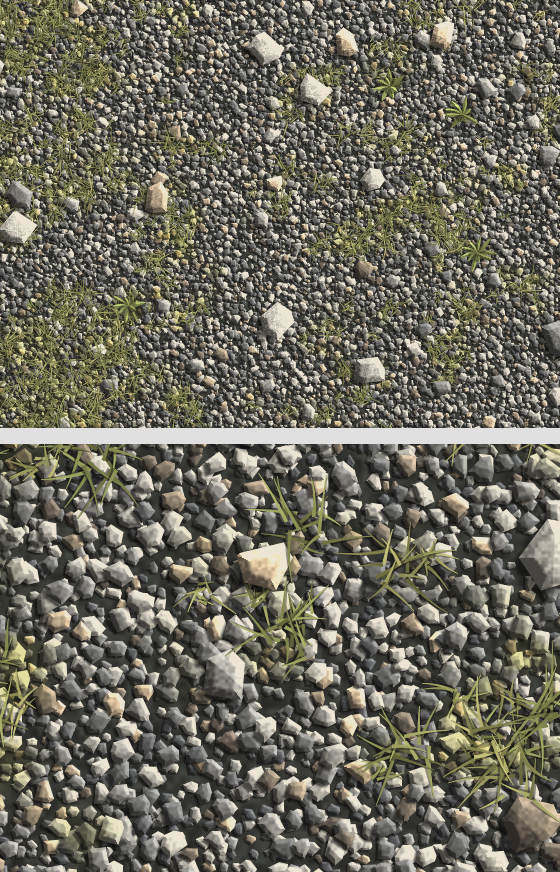
Top, the full canvas; bottom, a detail of the centre.
This texture is drawn by a WebGL 2 fragment shader. Its source:

```glsl
#version 300 es
precision highp float;
// Sunlit angular gravel with scattered rocks, grass tufts and leafy rosettes.
// Stones are jittered convex polygons with lit facets and cast shadows;
// plants are fans of curved, tapering blades gathered by a noise field.

#define SUN vec2(0.76, 0.65)
#define PEBBLE_COUNT 50.0
#define GRIT_COUNT 88.0
#define ROCK_COUNT 6.0
#define SHADOW 0.66
#define GRASS_COUNT 17.0
#define SOIL vec3(0.155, 0.16, 0.145)
#define DARK_STONE vec3(0.29, 0.295, 0.30)
#define PALE_STONE vec3(0.86, 0.835, 0.77)
#define OLIVE vec3(0.33, 0.335, 0.17)
#define STRAW vec3(0.77, 0.75, 0.46)
#define LEAF vec3(0.54, 0.61, 0.32)

uniform vec2 u_resolution;
out vec4 fragColor;

const float TAU = 6.28319;

float hash(vec2 p) {
  vec3 q = fract(p.xyx * 0.1031);
  q += dot(q, q.yzx + 33.33);
  return fract((q.x + q.y) * q.z);
}

vec2 hash2(vec2 p) { return vec2(hash(p + 11.7), hash(p + 47.3)); }

float noise(vec2 p) {
  vec2 i = floor(p), f = fract(p);
  f = f * f * (3.0 - 2.0 * f);
  return mix(mix(hash(i), hash(i + vec2(1, 0)), f.x),
             mix(hash(i + vec2(0, 1)), hash(i + vec2(1, 1)), f.x), f.y);
}

// Plant cover: patchy, thicker to the left and the lower left corner.
float cover(vec2 p) {
  float n = 0.5 * noise(p * 5.0 + 3.1) + 0.5 * noise(p * 13.0 + 8.4);
  n += 0.15 * (0.6 - p.x) + 0.25 * smoothstep(0.4, 0.0, length(p - vec2(0.0, 0.15)));
  return smoothstep(0.44, 0.74, n);
}

// Convex stone outline: x is the signed distance, yz the nearest side's direction.
vec3 outline(vec2 q, float r, vec2 id) {
  vec3 best = vec3(-1e3, 0.0, 0.0);
  float spin = TAU * hash(id + 5.1);
  for (float k = 0.0; k < 6.0; k++) {
    float a = TAU * (k + 0.7 * hash(id + k * 3.7)) / 6.0;
    vec2 dir = vec2(cos(a + spin), sin(a + spin));
    float reach = r * length(vec2(cos(a), 0.72 * sin(a))) * mix(0.75, 1.05, hash(id - k * 2.3));
    float d = dot(q, dir) - reach;
    if (d > best.x) best = vec3(d, dir);
  }
  return best;
}

void scatterStones(inout vec3 col, vec2 p, float count, float density, float size, float tone, float salt) {
  vec2 g = p * count, cell = floor(g);
  float px = count / u_resolution.y;
  float grain = 0.7 * noise(p * 390.0 + salt) + 0.3 * noise(p * 170.0 + salt) - 0.5;
  for (float j = -1.0; j <= 1.0; j++)
  for (float i = -1.0; i <= 1.0; i++) {
    vec2 id = cell + vec2(i, j) + salt;
    if (hash(id) > density) continue;
    vec2 q = g - (id - salt) - 0.5 - 0.75 * (hash2(id) - 0.5);
    float r = size * mix(0.6, 1.0, hash(id + 2.9));
    if (dot(q, q) > 4.0 * r * r) continue;

    // Cast shadow, then the stone itself
    float s = outline(q + SUN * r * 0.3, r, id).x;
    col *= 1.0 - SHADOW * smoothstep(0.12, -0.2, s / r);
    vec3 o = outline(q, r, id);
    float pick = hash(id + 19.3);
    vec3 rock = mix(DARK_STONE, PALE_STONE, clamp(pow(pick, 1.6) * 0.85 + tone, 0.0, 1.0));
    rock = mix(rock, rock * vec3(1.08, 0.95, 0.80), 0.8 * step(0.84, hash(id + 31.0)));

    // Bevelled sides, one ridge across the top, rough grain
    float bevel = smoothstep(-0.40, -0.22, o.x / r);
    float turn = TAU * hash(id + 8.8);
    vec2 ridgeDir = vec2(cos(turn), sin(turn));
    float ridge = smoothstep(-px, px, dot(q, ridgeDir) - 0.12 * r) - 0.4;
    float light = 0.97 + 0.55 * bevel * dot(o.yz, SUN) + 0.22 * dot(q / r, SUN);
    light += 0.32 * ridge * dot(ridgeDir, SUN) + 0.5 * grain;
    col = mix(col, min(rock * max(light, 0.3), PALE_STONE * 1.06), smoothstep(0.6 * px, -0.6 * px, o.x));
  }
}

// Fans of blades; leafy = 0 gives tapering grass, 1 gives broad leaves.
void scatterTufts(inout vec3 col, vec2 p, float count, float density, float len, float width,
                  float blades, float leafy, float salt) {
  vec2 g = p * count, cell = floor(g);
  float px = count / u_resolution.y;
  for (float j = -1.0; j <= 1.0; j++)
  for (float i = -1.0; i <= 1.0; i++) {
    vec2 id = cell + vec2(i, j) + salt;
    vec2 root = id - salt + 0.5 + 0.7 * (hash2(id) - 0.5);
    if (hash(id + 6.2) > density * mix(cover(root / count), 1.0, leafy)) continue;
    float dry = hash(id + 14.0);
    for (float k = 0.0; k < blades; k++) {
      vec2 seed = id + k * 7.13;
      float a = TAU * mix(hash(seed), (k + 0.4 * hash(seed)) / blades, leafy);
      vec2 dir = vec2(cos(a), sin(a));
      vec2 q = g - root - (1.0 - leafy) * 0.5 * (hash2(seed) - 0.5);
      float l = len * mix(0.4, 1.0, hash(seed + 3.3));
      float t = dot(q, dir) / l;
      if (t < 0.0 || t > 1.0) continue;
      float side = dot(q, vec2(-dir.y, dir.x)) + l * t * t * 0.5 * (hash(seed + 9.9) - 0.5);
      float w = width * mix(1.0 - 0.8 * t, 3.6 * t * (1.0 - t) + 0.1, leafy);
      float shade = clamp(0.5 - (abs(side + 1.4 * w) - w) / px, 0.0, 1.0);
      float blade = clamp(0.5 - (abs(side) - w) / px, 0.0, 1.0);
      float bright = clamp(hash(seed + 1.7) * 0.95 + 0.3 * t, 0.0, 1.0);
      vec3 tint = mix(OLIVE, mix(LEAF, STRAW, mix(0.25 + 0.75 * dry, 0.25, leafy)), bright);
      tint *= 1.0 + leafy * 0.25 * sign(side) * (dir.x - dir.y);
      col = mix(col * (1.0 - 0.4 * shade), tint, blade);
    }
  }
}

void main() {
  vec2 p = gl_FragCoord.xy / u_resolution.y;
  float plants = cover(p);

  // Soil and gravel
  vec3 col = SOIL * (0.7 + 0.8 * noise(p * 190.0));
  scatterStones(col, p, GRIT_COUNT, 0.95, 0.60, 0.0, 13.0);
  scatterStones(col, p, PEBBLE_COUNT, 0.92, 0.58, 0.10, 71.0);
  scatterStones(col, p, PEBBLE_COUNT * 0.75, 0.4, 0.48, 0.12, 127.0);

  // Mossy stain, grass, rocks, rosettes
  float moss = plants * smoothstep(0.3, 0.75, noise(p * 38.0));
  col = mix(col, col * vec3(0.92, 0.92, 0.60) + 0.1 * OLIVE, 0.8 * moss);
  scatterTufts(col, p, GRASS_COUNT * 1.8, 0.7, 0.8, 0.042, 9.0, 0.0, 211.0);
  scatterStones(col, p, ROCK_COUNT * 2.5, 0.17, 0.36, 0.2, 307.0);
  scatterTufts(col, p, GRASS_COUNT, 0.65, 0.8, 0.026, 15.0, 0.0, 401.0);
  scatterStones(col, p, ROCK_COUNT, 0.27, 0.29, 0.30, 503.0);
  scatterTufts(col, p, ROCK_COUNT, 0.14, 0.29, 0.03, 10.0, 1.0, 607.0);

  // Skylight lifts the deepest shade
  col = 0.045 + 0.965 * col;
  fragColor = vec4(clamp(col, 0.0, 1.0), 1.0);
}
```
